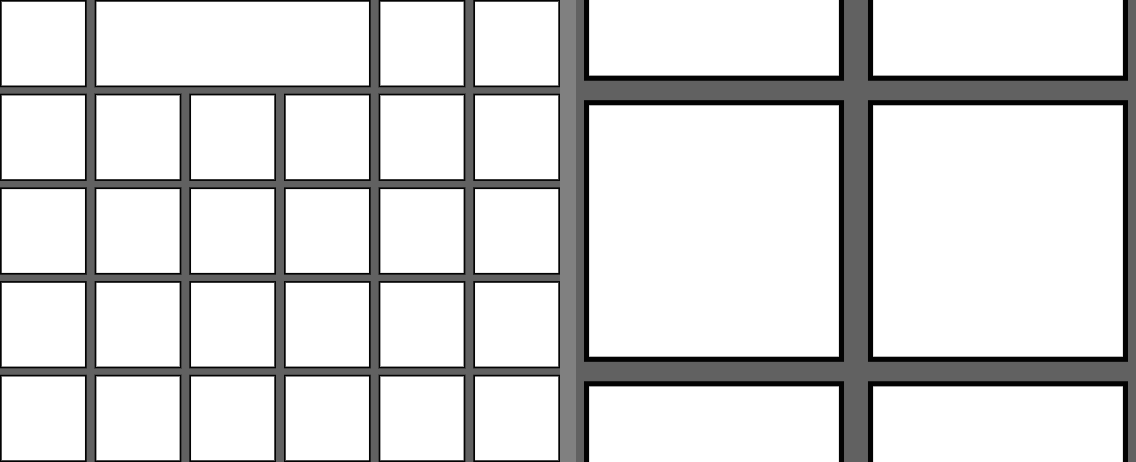
Left, the full canvas; right, a detail of the centre.
Reproduce this pattern procedurally as a Shadertoy shader.

```glsl
// Signed distance to an axis-aligned box with square corners
float boxDistance(vec2 p, vec2 halfSize) {
    vec2 q = abs(p) - halfSize;
    return max(q.x, q.y);
}

// Antialiased coverage of the region where distance is negative
float coverage(float distance, float pixel) {
    return clamp(0.5 - distance / pixel, 0.0, 1.0);
}

void mainImage(out vec4 fragColor, in vec2 fragCoord) {
    float pixel = 1.0 / iResolution.y;
    vec2 p = fragCoord * vec2(1.2133 / iResolution.x, pixel);

    // Six columns by five rows, with outer panels flush to the canvas
    vec2 pitch = vec2(0.2051, 0.2028);
    vec2 halfSize = vec2(0.0939, 0.0944);
    vec2 cell = floor((p - halfSize) / pitch + 0.5);

    // The second to fourth columns of the top row form one wide panel
    if (cell.y > 3.5 && abs(cell.x - 2.0) < 1.5) {
        cell.x = 2.0;
        halfSize.x += pitch.x;
    }
    vec2 center = cell * pitch + vec2(0.0939, 0.0944);
    float panel = boxDistance(p - center, halfSize);

    // Grey gutters, black outlines, white panels
    vec3 color = vec3(0.38);
    color = mix(color, vec3(0.01), coverage(panel, pixel));
    color = mix(color, vec3(1.0), coverage(panel + 0.0037, pixel));
    fragColor = vec4(color, 1.0);
}
```
